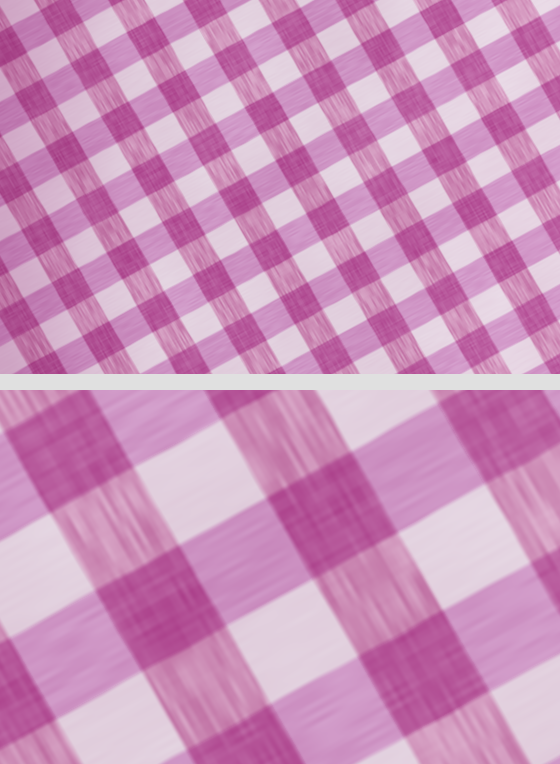
Top: the whole. Bottom: its middle third, enlarged.
This texture is drawn by a Shadertoy shader. Its source:

```glsl
// Weave layout, in canvas heights
const vec2 ANCHOR = vec2(0.713, 0.697);       // centre of one dark check
const vec2 ROW_STEP = vec2(0.1535, 0.0838);   // next check along a row band
const vec2 COL_STEP = vec2(0.0818, -0.1418);  // next check along a column band
const vec2 BAND_WIDTH = vec2(0.49, 0.51);     // dyed share of a repeat
const float BOW = 0.006;                      // slight stretch of the cloth
const float EDGE_SOFT = 0.018;
const float EDGE_WOBBLE = 0.012;

// Dyes
const vec3 PALE = vec3(0.885, 0.815, 0.870);
const vec3 COLUMN_PINK = vec3(0.805, 0.555, 0.715);
const vec3 ROW_VIOLET = vec3(0.805, 0.575, 0.765);
const vec3 DARK = vec3(0.715, 0.345, 0.605);
const vec3 LEFT_SHADE = vec3(0.92, 0.80, 0.89);

// Wear
const vec2 THREADS = vec2(38.0, 36.0);        // threads per repeat
const float STREAK_LENGTH = 0.14;             // thread frequency along its run
const float COLUMN_STREAK = 0.20;
const float ROW_STREAK = 0.07;
const float CHECK_VARIATION = 0.035;
const float MOTTLE = 0.04;

float hash(vec2 p) {
    return fract(sin(dot(p, vec2(127.1, 311.7))) * 43758.5453);
}

float noise(vec2 p) {
    vec2 i = floor(p);
    vec2 f = fract(p);
    f = f * f * (3.0 - 2.0 * f);
    return mix(mix(hash(i), hash(i + vec2(1, 0)), f.x),
               mix(hash(i + vec2(0, 1)), hash(i + vec2(1, 1)), f.x), f.y);
}

// 1 inside a band centred on each whole number, 0 between bands
float band(float x, float width, float soft) {
    float d = abs(fract(x + 0.5) - 0.5) - 0.5 * width;
    return 1.0 - smoothstep(-soft, soft, d);
}

void mainImage(out vec4 fragColor, in vec2 fragCoord) {
    vec2 p = fragCoord / iResolution.y;

    // Slanted cloth coordinates: x counts column bands, y counts row bands
    vec2 cloth = inverse(mat2(ROW_STEP, COL_STEP)) * (p - ANCHOR);
    cloth.x -= BOW * cloth.x * cloth.x;
    vec2 soft = max(fwidth(cloth), vec2(EDGE_SOFT));

    // Uneven band edges
    vec2 wobble = vec2(noise(cloth.yx * vec2(6.0, 1.0)),
                       noise(cloth * vec2(6.0, 1.0) + 40.0)) - 0.5;
    vec2 woven = cloth + EDGE_WOBBLE * wobble;
    float column = band(woven.x, BAND_WIDTH.x, soft.x);
    float row = band(woven.y, BAND_WIDTH.y, soft.y);

    vec3 color = mix(mix(PALE, COLUMN_PINK, column),
                     mix(ROW_VIOLET, DARK, column), row);

    // Thread streaks, strongest on the bare column bands
    float warp = noise(cloth * THREADS * vec2(1.0, STREAK_LENGTH)) - 0.5;
    float weft = noise(cloth * THREADS * vec2(STREAK_LENGTH, 1.0) + 90.0) - 0.5;
    float warpAmount = COLUMN_STREAK * column * mix(1.0, 0.45, row);
    float weftAmount = ROW_STREAK * mix(0.3, 1.0, row);
    float streak = warp * warpAmount + weft * weftAmount;
    color += streak * vec3(0.45, 1.0, 0.65);

    // Dye differences between checks and broad mottling
    float check = hash(floor(2.0 * cloth + 0.5)) - 0.5;
    float mottle = noise(p * 9.0) - 0.5;
    color += (CHECK_VARIATION * check * max(column, row) + MOTTLE * mottle)
           * vec3(0.5, 1.0, 0.7);

    // Deeper tone on the left, lighter toward the right
    float leftness = 1.0 - smoothstep(-0.05, 0.45, p.x);
    color *= mix(vec3(1.0), LEFT_SHADE, leftness);
    color += 0.02 * smoothstep(0.8, 1.5, p.x);

    fragColor = vec4(clamp(color, 0.0, 1.0), 1.0);
}
```
